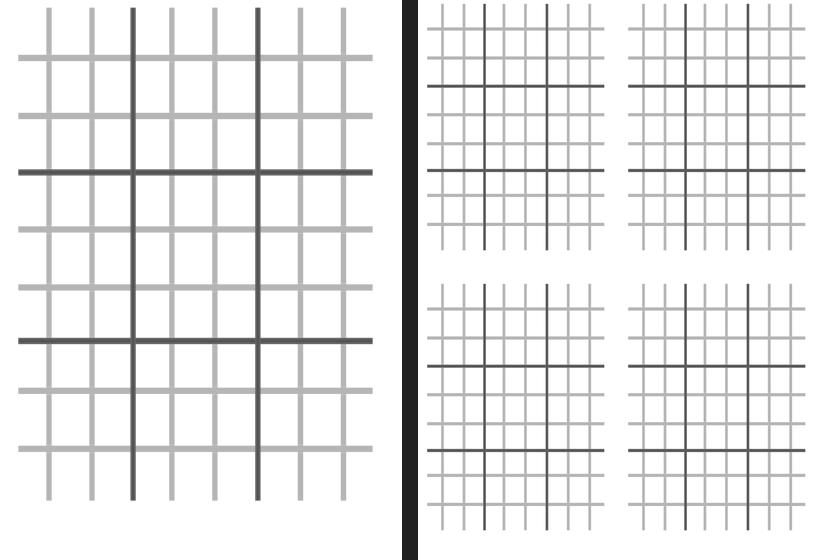
Left, the tile; right, the same tile 2 across and 2 down.
Reproduce this pattern procedurally as a Shadertoy shader.

```glsl
// Draws a white sheet ruled with paired grey lines divided by two dark lines each way.

const vec3 PAPER = vec3(1.0);
const vec3 LIGHT_GREY = vec3(0.71);
const vec3 DARK_CORE = vec3(0.33);
const vec3 DARK_RIM = vec3(0.40);

// Distance to the nearest of three pairs of lines, each pair one gap apart
float pairDistance(float x, vec3 pairStart, float gap) {
    float nearest = 1.0;
    for (int i = 0; i < 3; i++) {
        float offset = x - pairStart[i];
        nearest = min(nearest, min(abs(offset), abs(offset - gap)));
    }
    return nearest;
}

// Distance to the nearer of two dividing lines
float dividerDistance(float x, vec2 dividers) {
    return min(abs(x - dividers.x), abs(x - dividers.y));
}

// Coverage of a band, with an edge as wide as the given softness
float band(float dist, float halfWidth, float softness) {
    return clamp((halfWidth - dist) / softness + 0.5, 0.0, 1.0);
}

// Coverage of the interval that the lines span
float span(float x, vec2 ends, float softness) {
    return band(abs(x - 0.5 * (ends.x + ends.y)), 0.5 * (ends.y - ends.x), softness);
}

// Dark ink, slightly paler towards the rim of the line
vec3 darkInk(float dist, float halfWidth) {
    return mix(DARK_CORE, DARK_RIM, smoothstep(0.25, 0.7, dist / halfWidth));
}

void mainImage(out vec4 fragColor, in vec2 fragCoord) {
    // Sheet coordinates from the top left, wrapping at the edges
    vec2 sheet = fract(fragCoord / iResolution.xy);
    sheet.y = 1.0 - sheet.y;
    vec2 softness = 1.2 / iResolution.xy;

    // Half widths of upright (x) and level (y) lines
    vec2 halfWidth = vec2(0.0067, 0.0056);

    // Distances to light and dark lines on both axes
    vec2 light = vec2(
        pairDistance(sheet.x, vec3(0.1219, 0.4275, 0.7474), 0.1070),
        pairDistance(sheet.y, vec3(0.1035, 0.4097, 0.6979), 0.1036));
    vec2 dark = vec2(
        dividerDistance(sheet.x, vec2(0.3311, 0.6415)),
        dividerDistance(sheet.y, vec2(0.3079, 0.6089)));

    // Upright lines end inside the vertical span, level lines inside the horizontal one
    float upright = span(sheet.y, vec2(0.0137, 0.8940), softness.y);
    float level = span(sheet.x, vec2(0.0455, 0.9270), softness.x);

    // Light uprights fade faintly just beside each crossing
    float besideLevel = abs(min(light.y, dark.y) - 1.25 * halfWidth.y);
    float fade = 1.0 - 0.15 * band(besideLevel, 0.001, softness.y);

    // Light grid first, dark dividers over it
    vec3 colour = PAPER;
    colour = mix(colour, LIGHT_GREY,
                 fade * upright * band(light.x, halfWidth.x, softness.x));
    colour = mix(colour, LIGHT_GREY, level * band(light.y, halfWidth.y, softness.y));
    colour = mix(colour, darkInk(dark.y, halfWidth.y),
                 level * band(dark.y, halfWidth.y, softness.y));
    colour = mix(colour, darkInk(dark.x, halfWidth.x),
                 upright * band(dark.x, halfWidth.x, softness.x));

    fragColor = vec4(colour, 1.0);
}
```
